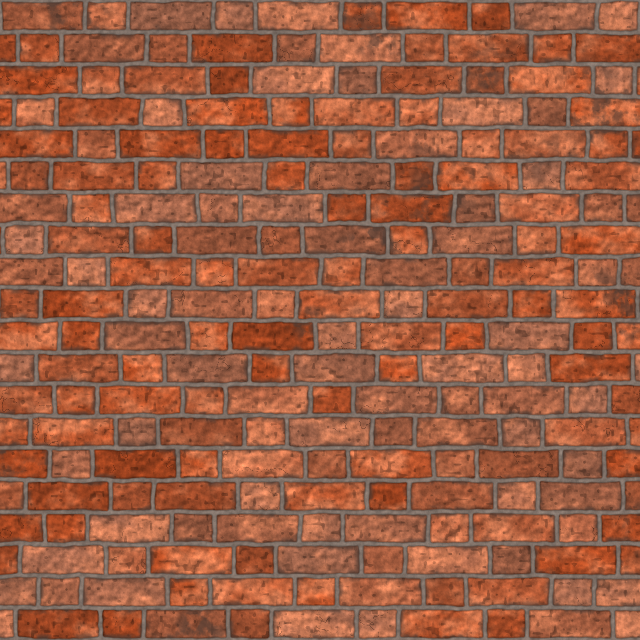
Reproduce this texture procedurally as a Shadertoy shader.

```glsl
const vec2 GRID = vec2(5.0, 20.0);       // stretcher + header pairs across, courses down
const float COURSE_SHIFT = 0.48;         // sideways step per course, in pairs
const float HALF_JOINT = 0.0034;
const float CORNER = 0.0028;

const vec3 MORTAR = vec3(0.49, 0.435, 0.40);
const vec3 RUST = vec3(0.67, 0.285, 0.135);
const vec3 DUSTY = vec3(0.645, 0.405, 0.305);
const vec3 PALE = vec3(0.87, 0.52, 0.36);
const vec3 SOOT = vec3(0.30, 0.23, 0.20);

float hash(vec2 p) {
    return fract(sin(dot(p, vec2(127.1, 311.7))) * 43758.545);
}

float noise(vec2 p) {
    vec2 i = floor(p), f = fract(p);
    f = f * f * (3.0 - 2.0 * f);
    float low = mix(hash(i), hash(i + vec2(1, 0)), f.x);
    float high = mix(hash(i + vec2(0, 1)), hash(i + vec2(1, 1)), f.x);
    return mix(low, high, f.y);
}

float fbm(vec2 p) {
    float sum = 0.0, amp = 0.533;
    for (int i = 0; i < 4; i++) {
        sum += amp * noise(p);
        p = mat2(1.6, 1.2, -1.2, 1.6) * p + 7.3;
        amp *= 0.5;
    }
    return sum;
}

float roundedBox(vec2 p, vec2 halfSize, float radius) {
    vec2 q = abs(p) - halfSize + radius;
    return length(max(q, 0.0)) + min(max(q.x, q.y), 0.0) - radius;
}

// Slope of the grain towards a light at the upper left
float relief(vec2 p, float scale) {
    return fbm(p * scale) - fbm(p * scale + vec2(-0.45, 0.6));
}

// Uneven outlines
vec2 wobble(vec2 p) {
    vec2 slow = vec2(noise(p * 32.0), noise(p * 32.0 + 41.0)) - 0.5;
    vec2 fine = vec2(noise(p * 130.0), noise(p * 130.0 + 19.0)) - 0.5;
    return p + 0.0035 * slow + 0.0014 * fine;
}

// Flemish bond: xy = brick id, z = signed distance to its outline
vec3 flemishBond(vec2 p) {
    float down = (1.0 - p.y) * GRID.y;
    float course = floor(down);
    float x = p.x * GRID.x - COURSE_SHIFT * course;
    float header = step(2.0 / 3.0, fract(x));
    float halfWidth = mix(1.0 / 3.0, 1.0 / 6.0, header);
    float center = mix(1.0 / 3.0, 5.0 / 6.0, header);
    vec2 local = vec2(fract(x) - center, fract(down) - 0.5) / GRID;
    vec2 halfSize = vec2(halfWidth, 0.5) / GRID - HALF_JOINT;
    float column = 2.0 * mod(floor(x), GRID.x) + header;
    return vec3(column, course, roundedBox(local, halfSize, CORNER));
}

vec3 brickColor(vec2 p, vec2 id, float d) {
    float tone = hash(id + 3.7), glow = hash(id + 11.3), age = hash(id + 23.9);
    vec2 q = p + 5.0 * vec2(tone, glow);

    // Fired clay with cloudy blotches
    vec3 col = mix(RUST, DUSTY, smoothstep(0.05, 0.95, tone));
    col *= 0.88 + 0.2 * glow;
    float cloud = fbm(q * vec2(26.0, 34.0));
    col = mix(col, PALE, smoothstep(0.38, 0.85, cloud + 0.28 * (glow - 0.4)) * 0.75);
    col *= 0.82 + 0.36 * fbm(q * 75.0);

    // Rough grain and pits
    col *= 1.0 + 0.5 * relief(q, 115.0);
    col *= 1.0 - 0.25 * smoothstep(0.72, 0.9, noise(q * 150.0));

    // Hairline cracks on a few bricks
    float crack = 1.0 - smoothstep(0.0, 0.014, abs(fbm(q * 30.0 + 9.0) - 0.5));
    col *= 1.0 - 0.28 * crack * step(0.72, age) * smoothstep(0.45, 0.65, noise(q * 45.0));

    // Shaded rim, dirty chipped edges and scattered soot
    col *= 1.0 - 0.28 * smoothstep(-0.0035, 0.0, d);
    float dirt = smoothstep(0.48, 0.72, fbm(q * 38.0 + 31.0)) * smoothstep(-0.009, -0.001, d);
    float patchy = smoothstep(0.62, 0.8, fbm(p * 6.0 + 2.0));
    float soot = patchy * smoothstep(0.42, 0.68, fbm(p * 60.0));
    return mix(col, SOOT, clamp(0.65 * dirt + 0.65 * soot, 0.0, 0.8));
}

vec3 mortarColor(vec2 p, float d) {
    vec3 col = MORTAR * (0.88 + 0.24 * fbm(p * 90.0));
    col *= 1.0 + 0.25 * relief(p, 150.0);
    return col * mix(0.82, 1.04, smoothstep(0.0, 0.0025, d));
}

void mainImage(out vec4 fragColor, in vec2 fragCoord) {
    vec2 p = fragCoord / iResolution.xy;
    float pixel = 1.0 / min(iResolution.x, iResolution.y);
    vec3 bond = flemishBond(wobble(p));
    float d = bond.z;
    float cover = 1.0 - smoothstep(-0.7 * pixel, 0.7 * pixel, d);
    vec3 col = mix(mortarColor(p, d), brickColor(p, bond.xy, d), cover);
    fragColor = vec4(clamp(col, 0.0, 1.0), 1.0);
}
```
